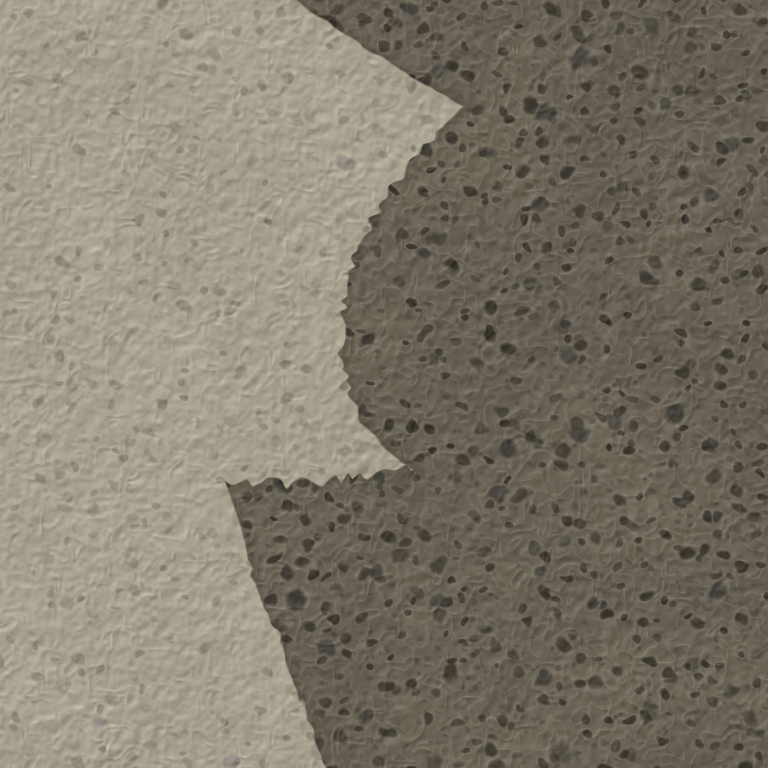
Reproduce this texture procedurally as a WebGL 2 fragment shader.

```glsl
#version 300 es
precision highp float;

uniform vec2 u_resolution;
out vec4 fragColor;

const vec3 PALE_STONE = vec3(0.658, 0.626, 0.560);
const vec3 PALE_SPOT = vec3(0.490, 0.462, 0.405);
const vec3 PALE_FLECK = vec3(0.530, 0.515, 0.490);
const vec3 DARK_STONE = vec3(0.418, 0.391, 0.341);
const vec3 DARK_PIT = vec3(0.185, 0.175, 0.148);
const vec3 DARK_PEBBLE = vec3(0.235, 0.235, 0.210);
const vec2 LIGHT_STEP = vec2(-0.0018, 0.0029);
const float EDGE_SOFTNESS = 0.0019;
const float BOW_TEETH = 36.0;
const float SHELF_TEETH = 31.0;
const float TOOTH_SIZE = 0.011;
const float GRAIN_FREQ = 82.0;
const float PALE_RELIEF = 0.33;
const float DARK_RELIEF = 0.25;

vec2 hash2(vec2 p) {
    vec3 q = fract(p.xyx * vec3(0.1031, 0.1030, 0.0973));
    q += dot(q, q.yzx + 33.33);
    return fract((q.xx + q.yz) * q.zy);
}

float noise(vec2 p) {
    vec2 i = floor(p), f = fract(p);
    f = f * f * (3.0 - 2.0 * f);
    float low = mix(hash2(i).x, hash2(i + vec2(1, 0)).x, f.x);
    float high = mix(hash2(i + vec2(0, 1)).x, hash2(i + vec2(1, 1)).x, f.x);
    return mix(low, high, f.y);
}

// Grain height: soft lumps plus thin winding ridges
float winding(vec2 p) {
    vec2 bend = vec2(noise(p * 47.0 + 7.0), noise(p * 47.0 + 51.0));
    return 1.0 - abs(2.0 * noise(p * GRAIN_FREQ + 1.8 * bend) - 1.0);
}

float grainHeight(vec2 p) {
    return 0.42 * noise(p * GRAIN_FREQ + 19.0)
         + 0.26 * noise(p * GRAIN_FREQ * 1.9 + 83.0)
         + 0.26 * winding(p);
}

// Scattered pits: x is the filled core, y the raised rim
vec2 pits(vec2 p, float freq, float density, vec2 radii, float seed) {
    vec2 g = p * freq, cell = floor(g), result = vec2(0.0);
    for (int y = -1; y <= 1; y++)
    for (int x = -1; x <= 1; x++) {
        vec2 c = cell + vec2(x, y);
        vec2 centre = hash2(c + vec2(seed, 3.0 * seed));
        vec2 shape = hash2(c + vec2(seed + 137.0, seed + 59.0));
        vec2 kind = hash2(c + vec2(seed + 291.0, seed + 417.0));
        vec2 q = g - c - 0.05 - 0.9 * centre;
        q.x += (shape.x - 0.5) * 0.8 * q.y;
        q.y *= 0.9 + 0.4 * shape.y;
        float r = mix(radii.x, radii.y, kind.y * kind.y);
        float d = length(q) / r;
        float present = step(kind.x, density) * mix(0.5, 1.0, centre.x);
        float core = 1.0 - smoothstep(0.6, 1.1, d);
        float rim = smoothstep(0.9, 1.2, d) * (1.0 - smoothstep(1.2, 1.6, d));
        result = max(result, present * vec2(core, rim));
    }
    return result;
}

// Rounded teeth of uneven height
float tooth(float t) {
    float f = fract(t);
    float wave = min(f * 1.6, (1.0 - f) * 2.7);
    return (smoothstep(0.0, 1.0, wave) - 0.5) * mix(0.45, 1.2, noise(vec2(t * 0.9, 3.0)));
}

// Signed distance to the pale slab, negative inside
float paleSlab(vec2 p) {
    float rough = noise(p * 80.0) - 0.5;
    float rise = p.y - 0.861;
    float top = (p.x - (0.603 - 1.75 * rise + 1.2 * rise * rise)) / 1.9;

    float h = p.y - 0.57, h2 = h * h;
    float bowX = 0.445 + (h > 0.0 ? 1.87 * h2 : 1.4 * h2 + 42.0 * h2 * h2);
    float slope = h > 0.0 ? 3.74 * h : 2.8 * h + 168.0 * h2 * h;
    float bow = (p.x - bowX) / sqrt(1.0 + slope * slope);
    float bite = smoothstep(0.40, 0.46, p.y) * (1.0 - smoothstep(0.80, 0.86, p.y));
    bow += bite * TOOTH_SIZE * (0.7 * tooth(p.y * BOW_TEETH + 2.0 * noise(p.yy * 17.0)) + 0.8 * rough);

    float t = clamp((p.x - 0.294) / 0.237, 0.0, 1.2);
    float shelf = 0.371 + 0.021 * t * t * t - p.y;
    shelf += TOOTH_SIZE * (1.1 * tooth(p.x * SHELF_TEETH + 2.0 * noise(p.xx * 19.0)) + 0.6 * rough);

    float drop = 0.371 - p.y;
    float foot = (p.x - 0.294 - 0.35 * drop) / 1.06;
    foot += 0.008 * smoothstep(0.04, 0.15, drop) * (1.0 - smoothstep(0.15, 0.21, drop));
    foot += 0.009 * smoothstep(0.05, 0.15, drop) * rough;
    return min(max(max(top + 0.004 * rough, bow), shelf), foot);
}

void main() {
    vec2 p = gl_FragCoord.xy / u_resolution;
    vec2 wobble = vec2(noise(p * 75.0), noise(p * 75.0 + 31.0)) - 0.5;
    vec2 w = p + 0.008 * wobble;
    float relief = grainHeight(p) - grainHeight(p + LIGHT_STEP);
    float blotch = noise(p * 9.0) + 0.6 * noise(p * 24.0 + 5.0) - 0.8;
    float ridge = smoothstep(0.80, 1.0, winding(p));
    vec2 dents = pits(w, 62.0, 0.45, vec2(0.20, 0.40), 23.0);

    // Pale slab
    vec2 spots = pits(w, 37.0, 0.50, vec2(0.20, 0.38), 11.0);
    vec2 flecks = pits(w, 13.0, 0.22, vec2(0.12, 0.20), 47.0);
    vec3 pale = PALE_STONE * (1.0 + 0.045 * blotch);
    pale = mix(pale, PALE_SPOT, max(0.68 * spots.x, 0.22 * dents.x));
    pale = mix(pale, PALE_FLECK, 0.75 * flecks.x);
    pale += PALE_RELIEF * relief + 0.03 * flecks.y + 0.01 * spots.y;

    // Dark slab
    vec2 holes = pits(w, 39.0, 0.60, vec2(0.22, 0.42), 73.0);
    vec2 pebbles = pits(w, 18.0, 0.34, vec2(0.15, 0.27), 109.0);
    vec3 dark = DARK_STONE * (1.0 + 0.08 * blotch);
    dark += 0.034 * ridge + 0.030 * max(holes.y, pebbles.y) - 0.012;
    dark = mix(dark, DARK_PIT, max(0.80 * holes.x, 0.28 * dents.x));
    dark = mix(dark, DARK_PEBBLE, 0.85 * pebbles.x);
    dark += DARK_RELIEF * relief;

    // Join with a faint contact shadow
    float d = paleSlab(p);
    float soft = max(EDGE_SOFTNESS, 0.75 / u_resolution.y);
    dark *= 1.0 - 0.12 * (1.0 - smoothstep(0.0, 0.014, d));
    vec3 colour = mix(pale, dark, smoothstep(-soft, soft, d));
    fragColor = vec4(clamp(colour, 0.0, 1.0), 1.0);
}
```
